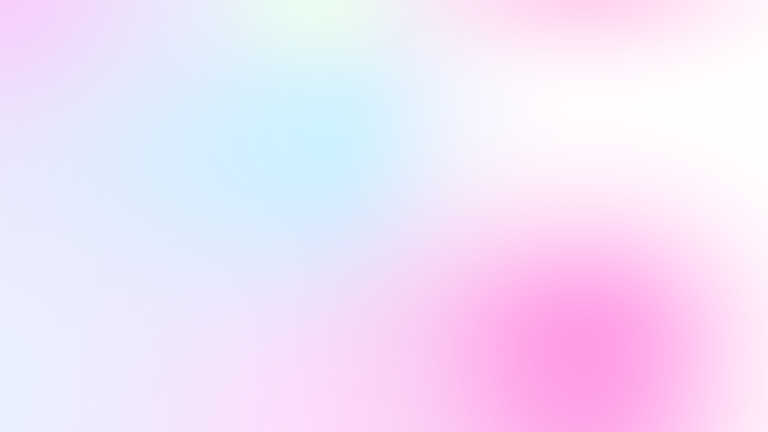
Reproduce this background procedurally as a WebGL 1 fragment shader.

```glsl
precision highp float;
// A soft pastel mesh gradient: a periwinkle ground fading to white at the right,
// with lilac, cyan, mint and pink glows blended over it in order.
// Each glow is an elliptical Gaussian placed in canvas fractions.

uniform vec2 u_resolution;

#define PERIWINKLE vec3(0.925, 0.920, 0.990)
#define ICE_BLUE   vec3(0.920, 0.945, 1.000)
#define LILAC      vec3(0.970, 0.810, 0.980)
#define BLUSH      vec3(0.990, 0.880, 0.990)
#define SKY        vec3(0.850, 0.930, 1.000)
#define CYAN       vec3(0.800, 0.950, 1.000)
#define MINT       vec3(0.920, 1.000, 0.945)
#define ROSE       vec3(1.000, 0.820, 0.940)
#define HOT_PINK   vec3(1.000, 0.610, 0.900)
#define WHITE_FADE vec2(0.42, 0.76)

// Gaussian falloff, 1 at the centre and 1/e at the given radii
float glow(vec2 uv, vec2 center, vec2 radii) {
    vec2 d = (uv - center) / radii;
    return exp(-dot(d, d));
}

// Glow with separate radii toward the lower left and the upper right
float skewedGlow(vec2 uv, vec2 center, vec2 lowRadii, vec2 highRadii) {
    return glow(uv, center, mix(lowRadii, highRadii, step(center, uv)));
}

void main() {
    vec2 uv = gl_FragCoord.xy / u_resolution;

    // Pale ground and its corner tints
    vec3 color = PERIWINKLE;
    color = mix(color, LILAC, glow(uv, vec2(0.0, 1.03), vec2(0.17, 0.30)));
    color = mix(color, ICE_BLUE, glow(uv, vec2(0.0, 0.10), vec2(0.15, 0.30)));
    color = mix(color, BLUSH, glow(uv, vec2(0.42, 0.0), vec2(0.22, 0.35)));

    // Cool light at the upper left
    color = mix(color, SKY, glow(uv, vec2(0.30, 0.63), vec2(0.22, 0.25)));
    color = mix(color, CYAN, 0.95 * glow(uv, vec2(0.43, 0.69), vec2(0.14, 0.24)));
    color = mix(color, MINT, glow(uv, vec2(0.42, 1.02), vec2(0.12, 0.17)));

    // Fade to white across the right side
    color = mix(color, vec3(1.0), smoothstep(WHITE_FADE.x, WHITE_FADE.y, uv.x));

    // Warm glows over the white
    color = mix(color, ROSE, glow(uv, vec2(0.76, 1.03), vec2(0.19, 0.15)));
    color = mix(color, HOT_PINK, skewedGlow(uv, vec2(0.76, 0.20),
                                            vec2(0.23, 0.55), vec2(0.19, 0.286)));

    gl_FragColor = vec4(color, 1.0);
}
```
